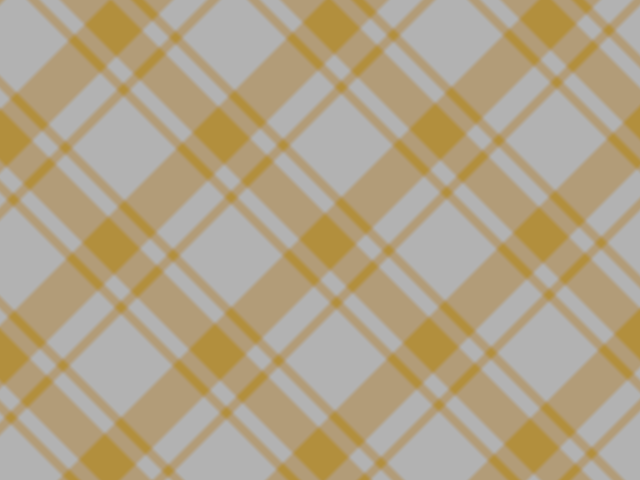
A WebGL 1 fragment shader for this pattern:

```glsl
precision highp float;

uniform vec2 u_resolution;

const vec3 GROUND = vec3(0.70, 0.70, 0.70);
const vec3 SINGLE = vec3(0.70, 0.61, 0.47);
const vec3 DOUBLE = vec3(0.70, 0.56, 0.24);

const float FALL_PERIOD = 0.4589;
const float RISE_PERIOD = 0.4332;
const float LINE_HALF = 0.0130;
const float SOFTNESS = 0.0087;

// Coverage of a soft stripe repeating along one axis
float stripe(float position, float period, float center, float halfWidth, float softness) {
  float offset = mod(position - center + 0.5 * period, period) - 0.5 * period;
  return 1.0 - smoothstep(halfWidth - softness, halfWidth + softness, abs(offset));
}

// Slow drift that makes the spacing uneven across the cloth
float drift(float position, float amplitude, float frequency, float start) {
  return position - amplitude * sin(frequency * (position - start));
}

// Wide band with a thin line on one side
float risingStripes(float position, float center) {
  float band = stripe(position, RISE_PERIOD, center, 0.0637, SOFTNESS);
  float line = stripe(position, RISE_PERIOD, center + 0.145, LINE_HALF, SOFTNESS);
  return max(band, line);
}

// Wide band with a thin line on both sides
float fallingStripes(float position, float center) {
  float band = stripe(position, FALL_PERIOD, center, 0.0538, SOFTNESS);
  float lineA = stripe(position, FALL_PERIOD, center - 0.1085, LINE_HALF, SOFTNESS);
  float lineB = stripe(position, FALL_PERIOD, center + 0.1085, LINE_HALF, SOFTNESS);
  return max(band, max(lineA, lineB));
}

// Colour for zero, one or two overlapping layers of dye
vec3 dye(float layers) {
  vec3 color = mix(GROUND, SINGLE, clamp(layers, 0.0, 1.0));
  return mix(color, DOUBLE, clamp(layers - 1.0, 0.0, 1.0));
}

void main() {
  vec2 p = gl_FragCoord.xy / u_resolution.y;

  // Diagonal axes measured from the upper left corner
  float across = drift(1.0 - p.y + p.x, 0.0208, 1.813, 0.4444);
  float along = 1.0 - p.y - p.x;

  float layers = risingStripes(across, 0.2995) + fallingStripes(along, -0.179);
  gl_FragColor = vec4(dye(layers), 1.0);
}
```
